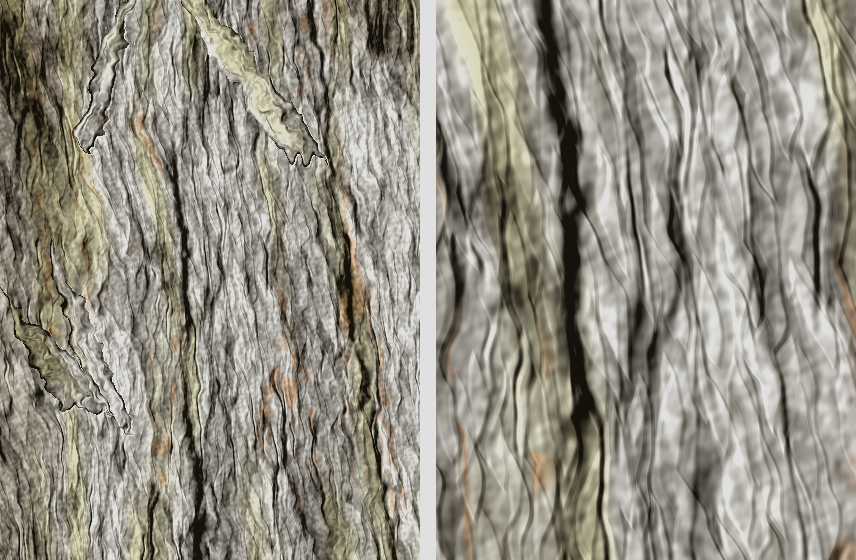
Left: the whole. Right: its middle third, enlarged.
Give the GLSL for this texture, as a Shadertoy shader.

```glsl
float hash(vec2 p) {
    vec3 a = fract(vec3(p.xyx) * 0.1031);
    a += dot(a, a.yzx + 33.33);
    return fract((a.x + a.y) * a.z);
}

float noise(vec2 p) {
    vec2 i = floor(p), f = fract(p);
    f = f * f * (3.0 - 2.0 * f);
    return mix(mix(hash(i), hash(i + vec2(1, 0)), f.x),
               mix(hash(i + vec2(0, 1)), hash(i + vec2(1, 1)), f.x), f.y);
}

// Tilted, pointed flakes scattered over a grid; the highest one wins
float flakes(vec2 p) {
    vec2 cell = floor(p);
    float top = 0.0;
    for (int y = -1; y <= 1; y++)
    for (int x = -1; x <= 1; x++) {
        vec2 id = cell + vec2(x, y);
        float level = hash(id + 17.3);
        vec2 d = p - id - vec2(hash(id), hash(id + 41.7));
        float across = (d.x + (hash(id + 73.1) - 0.42) * 1.4 * d.y) / 0.48;
        float along = d.y / 0.75;
        float inside = 1.0 - along * along - abs(across);
        top = max(top, (0.45 + 0.5 * level + 0.3 * across) * smoothstep(0.0, 0.2, inside));
    }
    return top;
}

// Thin broken lines along the fibres
float cracks(vec2 q, float width) {
    float line = 1.0 - smoothstep(0.0, width, abs(noise(q) - 0.5));
    return line * smoothstep(0.4, 0.7, noise(q * vec2(0.7, 2.3) + 19.0));
}

// Raised strip that widens from a to a broken end at b, fibres turned along it
void strip(vec2 p, vec2 a, vec2 b, float width, inout vec2 fibre, inout float lift) {
    vec2 dir = normalize(b - a);
    float ragged = 0.022 * (noise(p * 26.0) - 0.5) + 0.012 * (noise(p * 75.0) - 0.5);
    float along = dot(p - a, dir);
    float across = dot(p - a, vec2(dir.y, -dir.x)) + ragged;
    float w = width * smoothstep(-0.05, 0.2, along);
    float broken = along + 2.0 * ragged + 0.7 * across - length(b - a);
    float depth = min(w - abs(across), -broken);
    if (depth > 0.0) {
        fibre = vec2(across, along) + a * 7.0;
        lift = mix(-0.28, 0.16, smoothstep(0.0, 0.009, depth));
    }
}

// Long dark clefts between the trunk's ribs
float clefts(vec2 p) {
    float sway = 0.02 * (noise(p * vec2(3, 7)) - 0.5) + 0.012 * (noise(p * vec2(14, 30)) - 0.5);
    sway += 0.007 * (noise(p * vec2(60, 75)) - 0.5);
    float middle = (p.x + sway - 0.365 + 0.075 * p.y) / mix(0.012, 0.005, p.y);
    float right = (p.x - sway - 0.697 + 0.144 * p.y) / 0.006;
    float open = (1.0 - smoothstep(0.68, 0.82, p.y)) * smoothstep(0.1, 0.45, noise(p * vec2(2, 11)));
    return exp(-middle * middle) * open + 0.65 * exp(-right * right);
}

vec2 flow(vec2 p) {
    float bend = 0.05 * (noise(p * vec2(4, 2.2)) - 0.5) + 0.022 * (noise(p * vec2(11, 5)) - 0.5);
    float ragged = 0.01 * (noise(p * vec2(36, 22)) - 0.5) + 0.006 * (noise(p * vec2(80, 55)) - 0.5);
    return vec2(p.x + 0.11 * p.y + bend + ragged, p.y + 0.03 * noise(p * 14.0));
}

float barkHeight(vec2 p, out vec2 q) {
    q = flow(p);
    float lift = 0.0;
    strip(p, vec2(0.25, 1.08), vec2(0.15, 0.74), 0.017, q, lift);
    strip(p, vec2(0.28, 1.08), vec2(0.55, 0.72), 0.028, q, lift);
    strip(p, vec2(0.08, 0.57), vec2(0.21, 0.25), 0.024, q, lift);
    strip(p, vec2(0.01, 0.47), vec2(0.16, 0.26), 0.036, q, lift);

    float h = 0.4 * noise(q * vec2(8, 1.3)) + lift;
    h += 0.28 * flakes(q * vec2(14, 4.2));
    h += 0.2 * flakes(q * vec2(32, 9.5) + 5.0);
    h += 0.16 * flakes(q * vec2(62, 19) + 9.0);
    h += 0.13 * noise(q * vec2(75, 14));
    h += 0.16 * noise(q * vec2(135, 42));
    h -= 0.38 * cracks(q * vec2(19, 3) + 31.0, 0.08);
    h -= 0.3 * cracks(q * vec2(52, 9) + 67.0, 0.13);
    return h - 0.8 * clefts(p);
}

void mainImage(out vec4 fragColor, in vec2 fragCoord) {
    vec2 p = fragCoord / iResolution.y;
    vec2 toLight = normalize(vec2(-0.8, 0.6));
    vec2 q, unused;

    // Relief, slope light and soft shadow
    float h = barkHeight(p, q);
    float slope = h - barkHeight(p + toLight * 0.003, unused);
    float shadow = max(barkHeight(p + toLight * 0.012, unused) - h, 0.0);
    float tone = 0.59 + 0.7 * (h - 0.53) + 1.1 * clamp(slope, -0.3, 0.25) - 0.35 * shadow;

    // Fine fibres and grit
    tone += 0.28 * (noise(q * vec2(180, 45)) - 0.5);
    tone += 0.28 * (noise(mat2(0.9, 0.4, -0.4, 0.9) * p * vec2(250, 190)) - 0.5);

    // Weathered left side and dark knots in the upper corners
    float ragged = 0.07 * (noise(p * 22.0) - 0.5);
    float knots = 1.0 - smoothstep(0.03, 0.1, length((p - vec2(0.03, 0.9)) * vec2(1, 0.8)) + ragged);
    knots += 1.0 - smoothstep(0.03, 0.09, length((p - vec2(0.66, 0.98)) * vec2(0.7, 1)) + ragged);
    float weathered = 1.0 - smoothstep(0.04, 0.2, p.x + ragged);
    tone = clamp(tone - 0.27 * knots - 0.08 * weathered, 0.0, 1.0);

    // Grey wood, warmer in the middle tones
    vec3 color = mix(vec3(0.08, 0.07, 0.05), vec3(0.88, 0.88, 0.87), tone);
    color -= vec3(0.0, 0.045, 0.12) * tone * (1.0 - tone);

    // Rusty veins, green algae and brown patches
    float vein = cracks(q * vec2(22, 1.6) + 7.0, 0.07);
    vein *= smoothstep(0.35, 0.65, noise(q * vec2(90, 40)));
    color = mix(color, color * vec3(0.98, 0.76, 0.58), 0.7 * vein);
    float algae = smoothstep(0.5, 0.9, noise(q * vec2(26, 3) + 53.0));
    color *= mix(vec3(1), vec3(0.97, 0.96, 0.82), algae);
    color *= mix(vec3(1), vec3(1.0, 0.96, 0.88), clamp(0.5 * weathered + knots, 0.0, 1.0));

    fragColor = vec4(clamp(color, 0.0, 1.0), 1.0);
}
```
